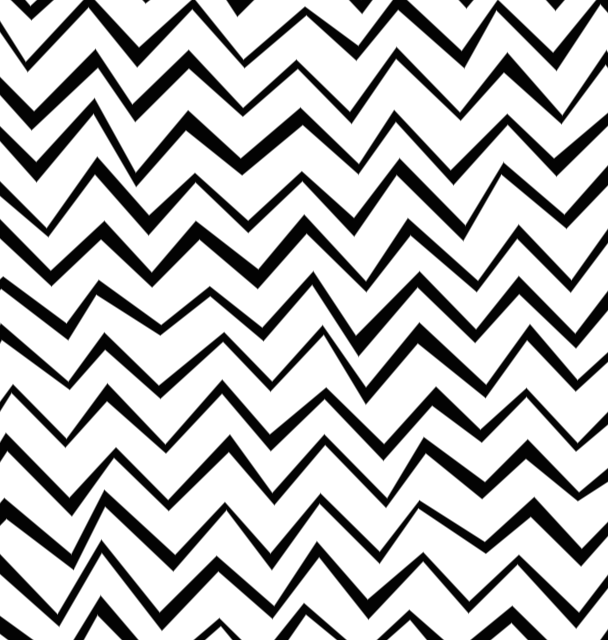
A Shadertoy shader for this pattern:

```glsl
// Stacked hand-cut zigzag bands: black strokes of uneven width on white.
// Each row is the area between two polylines whose corners are jittered by
// a hash; part of the jitter is blended over rows so neighbours run along.

const vec3 PAPER = vec3(1.0);
const vec3 INK = vec3(0.01);

// Lengths are in canvas heights
const float ROW_STEP = 0.0865;      // distance between bands
const float CORNER_STEP = 0.081;    // mean distance from peak to valley
const float HALF_HEIGHT = 0.045;    // peak height above the row line
const float BAND_MIN = 0.012;       // vertical thickness at a corner
const float BAND_MAX = 0.033;
const float MITRE_SKEW = 0.2;       // sideways shift of inner corners
const float EDGE_SOFT = 0.0017;     // half width of the edge blur

// Jitter amplitudes
const float OWN_X = 0.14;           // in corner steps
const float SHARED_X = 0.17;
const float OWN_Y = 0.009;
const float SHARED_Y = 0.012;
const float SWAY = 0.3;             // slow sideways drift of whole rows
const float SWAY_RATE = 0.45;
const float SHARED_ROWS = 3.0;      // rows over which shared jitter blends

// Integer hash: four values in 0..1 per cell
vec4 hash4(int column, int row, int seed) {
    uvec4 v = uvec4(uint(column + 512), uint(row + 512), uint(seed), 77u);
    v = v * 1664525u + 1013904223u;
    v += v.yzxy * v.wxyz;
    v ^= v >> 16u;
    v += v.yzxy * v.wxyz;
    v ^= v >> 16u;
    return vec4(v >> 8u) / 16777216.0;
}

// Jitter in -1..1 that changes gradually from row to row
vec2 sharedJitter(int column, int row) {
    float t = float(row) / SHARED_ROWS;
    int cell = int(floor(t));
    vec2 a = hash4(column, cell, 11).xy;
    vec2 b = hash4(column, cell + 1, 11).xy;
    return 2.0 * mix(a, b, fract(t)) - 1.0;
}

// One corner: upper edge point in xy, lower edge point in zw
vec4 bandCorner(int column, int row) {
    vec4 h = hash4(column, row, 3);
    vec2 own = 2.0 * h.xy - 1.0;
    vec2 shared_ = sharedJitter(column, row);
    float zig = (column & 1) == 0 ? 1.0 : -1.0;

    float x = float(column) + SWAY * sin(float(row) * SWAY_RATE)
            + own.x * OWN_X + shared_.x * SHARED_X;
    float y = float(row) * ROW_STEP + zig * HALF_HEIGHT
            + own.y * OWN_Y + shared_.y * SHARED_Y;
    float thickness = mix(BAND_MIN, BAND_MAX, h.z);
    vec2 halfBand = 0.5 * thickness * vec2((2.0 * h.w - 1.0) * MITRE_SKEW, 1.0);
    vec2 centre = vec2(x * CORNER_STEP, y);
    return vec4(centre + halfBand, centre - halfBand);
}

// Signed distance of p below the line through a and b
float depthBelow(vec2 p, vec2 a, vec2 b) {
    float slope = (b.y - a.y) / (b.x - a.x);
    return (a.y + slope * (p.x - a.x) - p.y) / sqrt(1.0 + slope * slope);
}

// Ink coverage of one zigzag band
float bandCoverage(vec2 p, int row, float soft) {
    int column = int(floor(p.x / CORNER_STEP));
    float belowTop = -1.0;
    float aboveBottom = -1.0;
    vec4 a = bandCorner(column - 1, row);
    for (int i = 0; i < 3; i++) {
        vec4 b = bandCorner(column + i, row);
        if (p.x >= a.x && p.x < b.x) belowTop = depthBelow(p, a.xy, b.xy);
        if (p.x >= a.z && p.x < b.z) aboveBottom = -depthBelow(p, a.zw, b.zw);
        a = b;
    }
    return smoothstep(-soft, soft, belowTop) * smoothstep(-soft, soft, aboveBottom);
}

void mainImage(out vec4 fragColor, in vec2 fragCoord) {
    vec2 p = fragCoord / iResolution.y;
    float soft = max(EDGE_SOFT, 0.75 / iResolution.y);

    // Only the nearest rows can reach this point
    int nearRow = int(floor(p.y / ROW_STEP));
    float ink = 0.0;
    for (int i = -1; i <= 2; i++) {
        ink = max(ink, bandCoverage(p, nearRow + i, soft));
    }
    fragColor = vec4(mix(PAPER, INK, ink), 1.0);
}
```
